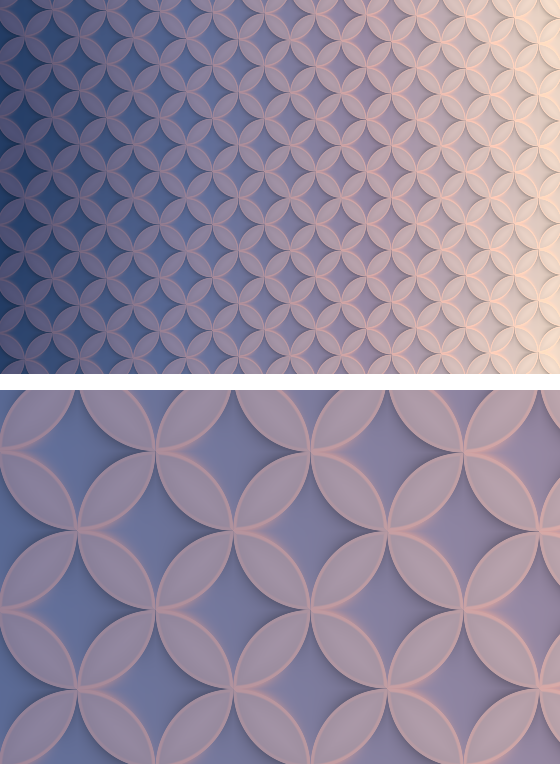
Top, the full canvas; bottom, a detail of the centre.
Give the GLSL for this pattern, as a Shadertoy shader.

```glsl
// Four-stop colour ramp, t from 0 to 1
vec3 ramp(vec3 a, vec3 b, vec3 c, vec3 d, float t) {
    t = clamp(t, 0.0, 1.0) * 3.0;
    vec3 col = mix(a, b, clamp(t, 0.0, 1.0));
    col = mix(col, c, clamp(t - 1.0, 0.0, 1.0));
    return mix(col, d, clamp(t - 2.0, 0.0, 1.0));
}

// Lattice coordinates of a panel receding slightly to the right
vec2 panelCoords(vec2 p) {
    float x = p.x - 0.0664;
    float column = x / (0.07336 - 0.00341 * x);
    return vec2(column, (p.y - 0.4707) / 0.0721 * (1.0 + 0.00245 * column));
}

void mainImage(out vec4 fragColor, in vec2 fragCoord) {
    vec2 p = fragCoord / iResolution.y;
    vec2 lattice = panelCoords(p);
    float pixel = 1.0 / (0.0715 * iResolution.y);

    // Unit circles sit on the odd points of the lattice
    vec2 diag = 0.5 * vec2(lattice.x + lattice.y, lattice.x - lattice.y) - 0.5;
    vec2 f = diag - round(diag);
    vec2 q = vec2(f.x + f.y, f.x - f.y);

    // Overlap of the two nearest circles forms a petal, negative inside
    vec2 a = abs(f);
    float d = sqrt(2.0) * length(vec2(1.0 - max(a.x, a.y), min(a.x, a.y))) - 1.0;

    // Broad dusk-to-dawn light with a slow drift
    float t = p.x * iResolution.y / iResolution.x;
    t += 0.018 * sin(p.y * 5.0 + 1.9) + 0.012 * sin(p.x * 4.0 - p.y * 3.0);
    vec3 recess = ramp(vec3(0.14, 0.24, 0.40), vec3(0.36, 0.42, 0.59),
                       vec3(0.60, 0.54, 0.64), vec3(0.94, 0.85, 0.78), t);
    vec3 petal = ramp(vec3(0.30, 0.31, 0.45), vec3(0.52, 0.49, 0.60),
                      vec3(0.73, 0.64, 0.67), vec3(0.95, 0.86, 0.79), t);

    // Recess walls: shade on the right, warm bounce on the left
    float facing = -dot(q, vec2(0.94, 0.28));
    float depth = max(d, 0.0);
    float shade = exp(-depth * 10.0) * (1.0 - smoothstep(-0.5, 0.35, facing));
    float glow = exp(-depth * 13.0) * smoothstep(0.0, 0.75, facing);
    vec3 warm = petal * vec3(1.16, 1.01, 0.94) + vec3(0.05, 0.02, 0.0);
    vec3 cell = recess * (1.0 - 0.24 * shade);
    cell += 0.05 * facing * petal;
    cell = mix(cell, warm, 0.85 * glow);

    // Flat petals with a fine lit bevel
    float lit = smoothstep(-0.6, 0.7, facing);
    float rim = 1.0 - smoothstep(0.012, 0.012 + max(pixel, 0.03), abs(d + 0.015));
    vec3 face = petal * (0.98 + 0.04 * smoothstep(0.0, 0.3, -d));
    face = mix(face, warm * 1.05, rim * mix(0.25, 0.6, lit));

    vec3 col = mix(face, cell, smoothstep(-0.5 * pixel, 0.5 * pixel, d));
    fragColor = vec4(clamp(col, 0.0, 1.0), 1.0);
}
```
